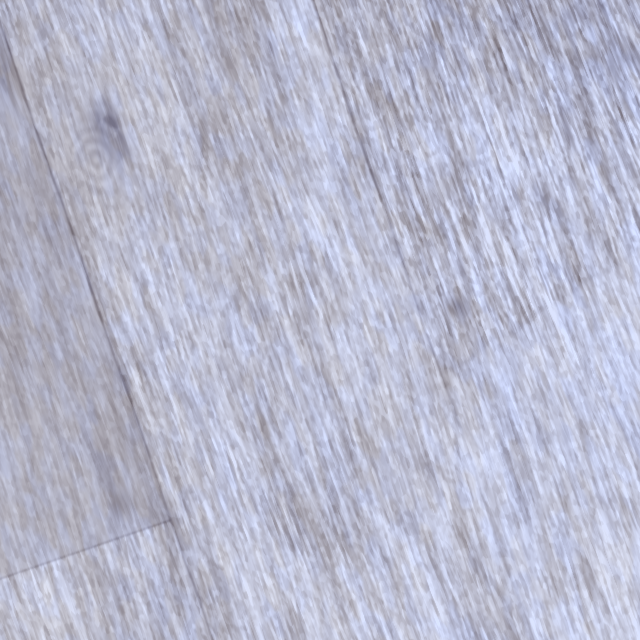
Write a WebGL 1 fragment shader that draws this texture.

```glsl
precision highp float;
uniform vec2 u_resolution;

#define GRAIN_DIR vec2(-0.326, 0.945)
#define LEFT_SEAM 0.314
#define RIGHT_SEAM 0.787
#define SEAM_WIDTH 0.0024
#define GRAIN_CONTRAST 1.05
#define SHADOW vec3(0.60, 0.592, 0.652)
#define LIGHT vec3(0.83, 0.843, 0.912)
#define COOL_TINT vec3(-0.004, 0.018, 0.07)

vec2 hash2(vec2 p) {
  vec3 a = fract(p.xyx * vec3(0.1031, 0.1030, 0.0973));
  a += dot(a, a.yzx + 33.33);
  return fract((a.xx + a.yz) * a.zy);
}

// Smooth cellular noise: random cell values blended by distance, about -0.5 to 0.5
float cellNoise(vec2 p) {
  vec2 cell = floor(p), f = p - cell;
  float sum = 0.0, total = 0.0;
  for (int j = -1; j <= 1; j++) {
    for (int i = -1; i <= 1; i++) {
      vec2 o = vec2(float(i), float(j));
      vec2 site = hash2(cell + o + 200.0);
      vec2 d = o + site - f;
      float weight = exp(-6.0 * dot(d, d));
      sum += weight * hash2(cell + o + 531.0).x;
      total += weight;
    }
  }
  return sum / total - 0.5;
}

// Across and along the boards
vec2 toBoard(vec2 p) {
  return vec2(dot(p, vec2(GRAIN_DIR.y, -GRAIN_DIR.x)), dot(p, GRAIN_DIR));
}

// Soft dark groove
float groove(float d, float width) {
  return exp(-d * d / (width * width));
}

float spot(vec2 p, vec2 centre, vec2 size) {
  vec2 d = toBoard(p - centre) / size;
  return exp(-dot(d, d));
}

void main() {
  vec2 p = gl_FragCoord.xy / min(u_resolution.x, u_resolution.y);
  vec2 board = toBoard(p);
  float wobble = 0.0008 * sin(board.y * 19.0);
  float leftEdge = board.x - LEFT_SEAM + wobble;
  float rightEdge = board.x - RIGHT_SEAM - wobble;
  float leftEnd = board.y - 0.09;
  float rightEnd = board.y - 0.166 - 0.24 * rightEdge + 0.003 * sin(board.x * 70.0);

  // Board masks
  float isLeft = 1.0 - smoothstep(-0.003, 0.003, leftEdge);
  float isRight = smoothstep(-0.005, 0.005, rightEdge);
  float leftUpper = isLeft * smoothstep(-0.003, 0.003, leftEnd);
  float rightUpper = isRight * smoothstep(-0.010, 0.010, rightEnd);

  // Grain bends gently, a little more on the right
  vec2 knotCentre = vec2(0.170, 0.805);
  float swell = spot(p, knotCentre - vec2(0.012, 0.04), vec2(0.06, 0.10));
  vec2 grain = board;
  grain.x += 0.0025 * sin(board.y * 8.0 + board.x * 12.0);
  grain.x += 0.10 * max(rightEdge, 0.0) * board.y;

  // Streaks from broad to fine
  float broad = cellNoise(grain * vec2(9.0, 3.5));
  float coarse = cellNoise(grain * vec2(80.0, 7.0) + 11.0);
  float streak = cellNoise(grain * vec2(195.0, 17.0) + 23.0);
  float thread = cellNoise(grain * vec2(270.0, 36.0) + 37.0);
  float fleck = cellNoise(grain * vec2(220.0, 110.0) + 53.0);
  float streaks = 0.28 * coarse + 0.46 * streak + 0.46 * thread + 0.38 * fleck;

  // Sparse dark pores, and close ripples on the right
  float pores = smoothstep(0.12, 0.34, cellNoise(grain * vec2(150.0, 12.0) + 97.0));
  float patches = cellNoise(board * vec2(16.0, 7.0) + 41.0);
  streaks += 0.025 - 0.17 * pores * clamp(0.8 + 2.0 * patches, 0.0, 1.5);
  float ripple = sin(grain.x * 520.0 + 9.0 * cellNoise(grain * vec2(30.0, 9.0) + 61.0));
  streaks += 0.10 * ripple * rightUpper * clamp(0.6 + 2.0 * patches, 0.0, 1.4);
  streaks *= GRAIN_CONTRAST * (1.0 + 0.32 * rightUpper - 0.35 * leftUpper);
  streaks *= 1.0 - 0.5 * swell;

  // Broad light over the floor
  float tone = 0.57 + 0.22 * broad + streaks;
  tone += 0.16 * cellNoise(board * vec2(24.0, 9.0) + 17.0);
  tone += 0.03 * sin(board.x * 17.0 + 2.0 * sin(board.y * 4.0));
  tone += 0.12 * (p.x - 0.5) - 0.12 * (p.y - 0.5);
  tone -= 0.17 * leftUpper;
  tone += 0.07 * (isRight - rightUpper) - 0.05 * rightUpper;
  tone -= 0.17 * rightUpper * smoothstep(0.82, 1.02, p.y);

  // Main knot with curved rings below it
  vec2 ringPos = toBoard(p - knotCentre + vec2(0.02, 0.055)) / vec2(0.045, 0.06);
  float radius = length(ringPos);
  float rings = sin(radius * 19.0 + 5.0 * cellNoise(p * 22.0) + 1.2 * coarse);
  tone += 0.15 * rings * exp(-radius * radius * 0.8) - 0.2 * swell;
  float core = spot(p, knotCentre, vec2(0.022, 0.038));
  core += 0.5 * spot(p, knotCentre + vec2(0.022, -0.045), vec2(0.010, 0.035));
  tone -= core * (0.62 + 0.9 * cellNoise(p * 60.0) + 0.5 * fleck);

  // Small knots and stains
  float stains = 0.75 * spot(p, vec2(0.712, 0.521), vec2(0.016, 0.014));
  stains += 0.40 * spot(p, vec2(0.195, 0.215), vec2(0.018, 0.022));
  stains += 0.50 * spot(p, vec2(0.005, 0.88), vec2(0.018, 0.05));
  stains += 0.35 * spot(p, vec2(0.97, 0.91), vec2(0.025, 0.025));
  stains += 0.45 * spot(p, vec2(0.885, 0.80), vec2(0.006, 0.03));
  tone -= stains * (1.0 + fleck);

  // Worn seams, uneven along their length, and board ends
  float wear = 1.0 + 0.8 * cellNoise(vec2(board.x * 4.0, board.y * 22.0));
  float leftFade = mix(0.45, 0.62, smoothstep(0.1, 0.6, p.y));
  float rightFade = mix(0.12, 0.52, smoothstep(0.28, 0.46, p.y));
  tone -= wear * leftFade * groove(leftEdge, SEAM_WIDTH);
  tone -= wear * rightFade * groove(rightEdge, SEAM_WIDTH);
  tone -= 0.07 * exp(-abs(leftEdge) * 90.0) + 0.07 * exp(-abs(rightEdge) * 80.0);
  tone -= 0.38 * isLeft * groove(leftEnd, SEAM_WIDTH);
  tone -= 0.12 * isRight * groove(rightEnd, SEAM_WIDTH * 2.0);

  // Cool light gathers on the right and in the bright streaks
  float mottle = cellNoise(grain * vec2(75.0, 30.0) + 71.0);
  float cool = 0.29 + 0.6 * (p.x - 0.5) + 1.0 * mottle + 0.6 * streaks;
  cool += 0.5 * cellNoise(grain * vec2(13.0, 4.0) + 89.0) + 0.5 * core;
  vec3 colour = mix(SHADOW, LIGHT, clamp(tone, -0.6, 1.15));
  colour += COOL_TINT * clamp(cool, -0.4, 1.3);
  gl_FragColor = vec4(clamp(colour, 0.0, 1.0), 1.0);
}
```
